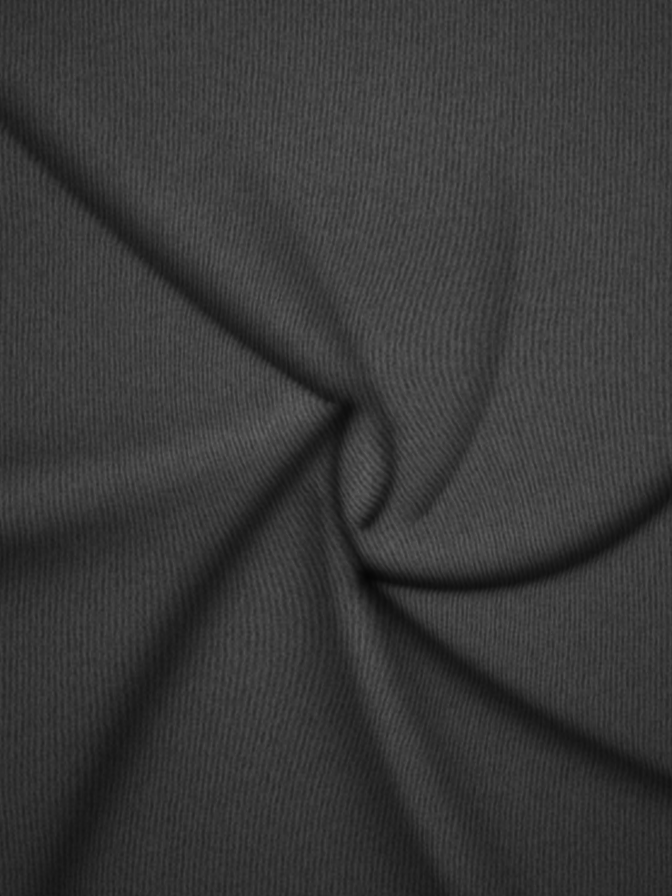
Write a WebGL 2 fragment shader that draws this texture.

```glsl
#version 300 es
precision highp float;
// Dark ribbed knit cloth, twisted at the centre into radiating folds.

#define CLOTH_TONE 0.258
#define TWIST_CENTRE vec2(0.405, 0.455)
#define TWIST_ANGLE 0.65
#define RIB_PITCH 0.0068
#define RIB_CONTRAST 0.13
#define FUZZ 0.21
#define VIGNETTE 0.46
#define FOLD_DEPTH 0.92
#define CURVE_STEPS 14

uniform vec2 u_resolution;
out vec4 fragColor;

float hash(vec2 p) {
    vec3 h = fract(p.xyx * 0.1031);
    h += dot(h, h.yzx + 33.33);
    return fract((h.x + h.y) * h.z);
}

float noise(vec2 p) {
    vec2 i = floor(p), f = fract(p);
    f = f * f * (3.0 - 2.0 * f);
    return mix(mix(hash(i), hash(i + vec2(1, 0)), f.x),
               mix(hash(i + vec2(0, 1)), hash(i + vec2(1, 1)), f.x), f.y);
}

vec2 bezier(vec2 a, vec2 b, vec2 c, float t) {
    return mix(mix(a, b, t), mix(b, c, t), t);
}

// Light left by a crease along a curve. Widths are left and right of its
// direction; depths are at its start and end. A negative depth is a lit ridge.
float fold(vec2 p, vec2 a, vec2 b, vec2 c, vec2 width, vec2 depth) {
    float nearest = 1e3, side = 0.0, along = 0.0;
    vec2 start = a;
    for (int i = 0; i < CURVE_STEPS; i++) {
        vec2 end = bezier(a, b, c, float(i + 1) / float(CURVE_STEPS));
        vec2 s = end - start, d = p - start;
        float h = clamp(dot(d, s) / dot(s, s), 0.0, 1.0);
        float dist = length(d - s * h);
        if (dist < nearest) {
            nearest = dist;
            side = (s.x * d.y - s.y * d.x) / length(s);
            along = (float(i) + h) / float(CURVE_STEPS);
        }
        start = end;
    }
    // folds tighten toward the twist
    float tight = mix(0.55, 1.0, smoothstep(0.05, 0.28, distance(p, TWIST_CENTRE)));
    float w = tight * mix(width.y, width.x, smoothstep(-0.003, 0.003, side));
    float x = nearest / w;
    float shade = 0.65 * exp(-x * x) + 0.35 * exp(-0.35 * x * x);
    return 1.0 - FOLD_DEPTH * mix(depth.x, depth.y, along) * shade;
}

float creases(vec2 p) {
    float l = 1.0;
    // upper folds
    l *= fold(p, vec2(-0.01, 0.88), vec2(0.2175, 0.6475), vec2(0.365, 0.555), vec2(0.024, 0.008), vec2(0.50, 0.68));
    l *= fold(p, vec2(0.25, 0.85), vec2(0.3775, 0.645), vec2(0.435, 0.52), vec2(0.014, 0.034), vec2(0.04, 0.45));
    l *= fold(p, vec2(0.57, 0.78), vec2(0.5775, 0.565), vec2(0.475, 0.43), vec2(0.008, 0.028), vec2(0.12, 0.38));
    // right folds
    l *= fold(p, vec2(0.41, 0.357), vec2(0.615, 0.3055), vec2(0.76, 0.46), vec2(0.020, 0.009), vec2(0.85, 0.72));
    l *= fold(p, vec2(0.41, 0.35), vec2(0.535, 0.215), vec2(0.76, 0.12), vec2(0.013, 0.022), vec2(0.72, 0.60));
    // lower folds
    l *= fold(p, vec2(0.355, 0.44), vec2(0.355, 0.245), vec2(0.50, -0.02), vec2(0.014, 0.040), vec2(0.40, 0.42));
    l *= fold(p, vec2(0.415, 0.35), vec2(0.4425, 0.235), vec2(0.58, -0.02), vec2(0.025, 0.016), vec2(0.40, 0.15));
    // left folds
    l *= fold(p, vec2(0.385, 0.54), vec2(0.1825, 0.33), vec2(0.05, -0.02), vec2(0.028, 0.026), vec2(0.68, 0.48));
    l *= fold(p, vec2(-0.02, 0.378), vec2(0.12, 0.40), vec2(0.25, 0.47), vec2(0.025, 0.040), vec2(0.52, 0.10));
    l *= fold(p, vec2(-0.02, 0.485), vec2(0.16, 0.50), vec2(0.30, 0.55), vec2(0.026, 0.018), vec2(0.20, 0.10));
    // central twist
    l *= fold(p, vec2(0.39, 0.545), vec2(0.350, 0.45), vec2(0.41, 0.36), vec2(0.012, 0.018), vec2(0.55, 0.68));
    l *= fold(p, vec2(0.436, 0.50), vec2(0.442, 0.45), vec2(0.410, 0.415), vec2(0.012, 0.018), vec2(0.40, 0.75));
    return l;
}

float ridges(vec2 p) {
    float l = 1.0;
    l *= fold(p, vec2(0.0, 0.44), vec2(0.20, 0.49), vec2(0.35, 0.547), vec2(0.03), vec2(-0.12, -0.20));
    l *= fold(p, vec2(0.02, 0.92), vec2(0.24, 0.70), vec2(0.40, 0.58), vec2(0.025), vec2(-0.08, -0.16));
    l *= fold(p, vec2(0.408, 0.53), vec2(0.422, 0.47), vec2(0.390, 0.42), vec2(0.022), vec2(-0.18, -0.16));
    l *= fold(p, vec2(0.43, 0.39), vec2(0.60, 0.36), vec2(0.75, 0.50), vec2(0.03), vec2(-0.14, -0.06));
    l *= fold(p, vec2(0.395, 0.33), vec2(0.42, 0.20), vec2(0.50, 0.04), vec2(0.020), vec2(-0.16, -0.12));
    return l;
}

// Vertical stitch columns, turned by the twist and bent over the folds.
float knit(vec2 p, float light) {
    vec2 q = p - TWIST_CENTRE;
    float turn = TWIST_ANGLE * exp(-22.0 * dot(q, q));
    q = mat2(cos(turn), -sin(turn), sin(turn), cos(turn)) * q;
    q.x += 0.010 * noise(p * 7.0) + 0.008 * light;
    float column = q.x / RIB_PITCH + 0.25 * noise(p * 130.0);
    float visible = 1.0 - smoothstep(0.35, 0.75, fwidth(column));
    float stitches = 0.4 + 1.2 * noise(vec2(floor(column), 1.3 * q.y / RIB_PITCH));
    return cos(6.2832 * column) * stitches * visible;
}

void main() {
    vec2 uv = gl_FragCoord.xy / u_resolution;
    vec2 p = uv * vec2(0.75, 1.0);
    float light = creases(p) * ridges(p);

    // broad lighting, brightest at the upper right of the centre
    vec2 v = (uv - vec2(0.55, 0.62)) * vec2(0.85, 1.0);
    float tone = CLOTH_TONE * light * (1.0 - VIGNETTE * smoothstep(0.1, 0.95, length(v)));
    tone *= 0.97 + 0.07 * noise(p * 7.0);

    // knit and fibre grain
    float grain = noise(p * 370.0) + 0.5 * noise(p * 170.0) - 0.75;
    tone *= 1.0 + RIB_CONTRAST * knit(p, light) + FUZZ * grain;
    fragColor = vec4(vec3(tone + 0.012), 1.0);
}
```
